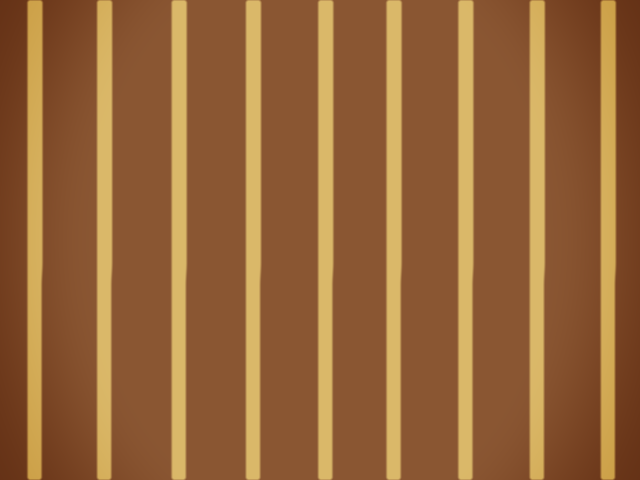
Give the GLSL for this pattern, as a Shadertoy shader.

```glsl
// Nine slim golden bars stand on a brown ground, unevenly spaced and softly edged.
// Each bar is a rounded-box distance; a sum of sines varies the spacing, and
// an elliptical vignette deepens both colours towards the sides and corners.

const float PI = 3.14159265;
const vec3 GROUND_COLOR = vec3(0.540, 0.337, 0.197);
const vec3 BAR_COLOR = vec3(0.856, 0.722, 0.412);

// Lengths are fractions of the canvas width.
const int BAR_COUNT = 9;
const float FIRST_BAR = 0.0547;
const float LAST_BAR = 0.9505;
const float BAR_HALF_WIDTH = 0.0118;
const float CORNER_RADIUS = 0.005;
const float EDGE_SOFTNESS = 0.0026;

// The right edge of each bar steps in slightly below this height.
const float WEAR_HEIGHT = 0.43;
const float WEAR_BLEND = 0.025;
const float WEAR_DEPTH = 0.0007;

const float VIGNETTE_START = 0.70;
const float VIGNETTE_END = 1.25;
const float VIGNETTE_HEIGHT = 0.60;
const float VIGNETTE_GAMMA = 0.53;

float roundedBox(vec2 p, vec2 halfSize, float radius) {
    vec2 q = abs(p) - halfSize + radius;
    return length(max(q, 0.0)) + min(max(q.x, q.y), 0.0) - radius;
}

// Even spacing plus a smooth irregularity that vanishes at both ends.
float barCenter(int index) {
    float t = float(index) / float(BAR_COUNT - 1);
    float a = PI * t;
    float drift = 0.0034 * sin(a) - 0.00224 * sin(3.0 * a)
                - 0.00212 * sin(4.0 * a) - 0.00077 * sin(7.0 * a);
    return mix(FIRST_BAR, LAST_BAR, t) + drift;
}

float barMask(vec2 p, float height, float pixel) {
    float worn = 1.0 - smoothstep(-WEAR_BLEND, WEAR_BLEND, p.y / height - WEAR_HEIGHT);
    float inset = WEAR_DEPTH * worn;
    vec2 halfSize = vec2(BAR_HALF_WIDTH - inset, 0.5 * height);
    float d = 1.0;
    for (int i = 0; i < BAR_COUNT; i++) {
        vec2 center = vec2(barCenter(i) - inset, 0.5 * height);
        d = min(d, roundedBox(p - center, halfSize, CORNER_RADIUS));
    }
    float blur = max(EDGE_SOFTNESS, pixel);
    return 1.0 - smoothstep(-blur, blur, d);
}

float vignette(vec2 uv) {
    vec2 q = (2.0 * uv - 1.0) * vec2(1.0, VIGNETTE_HEIGHT);
    return smoothstep(VIGNETTE_START, VIGNETTE_END, length(q));
}

void mainImage(out vec4 fragColor, in vec2 fragCoord) {
    vec2 uv = fragCoord / iResolution.xy;
    vec2 p = fragCoord / iResolution.x;
    float height = iResolution.y / iResolution.x;

    vec3 color = mix(GROUND_COLOR, BAR_COLOR, barMask(p, height, 1.0 / iResolution.x));

    // A rising exponent darkens the ground more than the bright bars.
    color = pow(color, vec3(1.0 + VIGNETTE_GAMMA * vignette(uv)));
    fragColor = vec4(color, 1.0);
}
```
